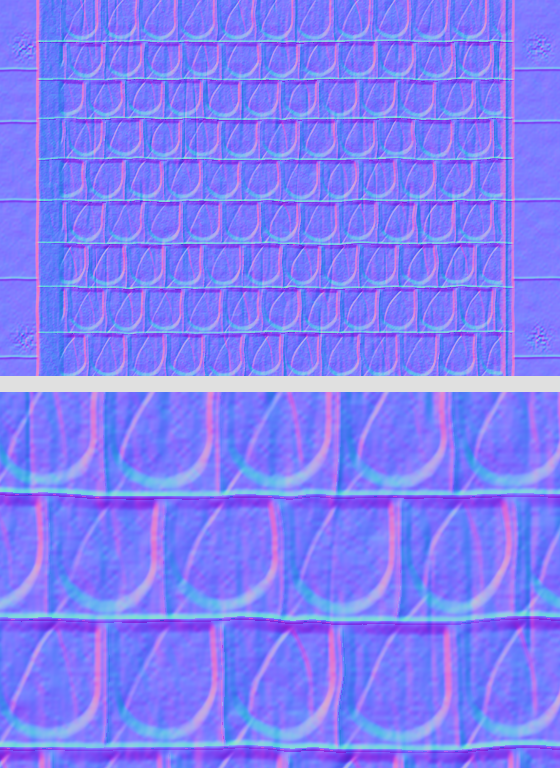
Top, the full canvas; bottom, a detail of the centre.
Reproduce this texture map procedurally as a WebGL 1 fragment shader.

```glsl
precision highp float;
// Tangent-space normal map of a roof with nine courses of rounded scales between two plain panelled borders.

uniform vec2 u_resolution;

#define UNITS 516.0        // design units per canvas height
#define PITCH 53.4         // distance between scales in a course
#define SCALE_RADIUS 22.5  // half width of a scale
#define SCALE_LIFT 2.8     // height of a scale above its course
#define ROOF_LEFT 51.5
#define ROOF_RIGHT 704.0
#define GRAIN 0.6          // strength of the fine surface wear
#define STREAKS 0.7        // strength of the vertical weathering
#define CRACKS 0.9         // strength of the thin wandering ridges
#define RELIEF 1.0         // overall slope strength
#define SAMPLE_STEP 0.8    // half distance used for slopes

float hash(vec2 p) {
  return fract(sin(dot(p, vec2(127.1, 311.7))) * 43758.5453);
}

float noise(vec2 p) {
  vec2 i = floor(p), f = fract(p);
  f = f * f * (3.0 - 2.0 * f);
  return mix(mix(hash(i), hash(i + vec2(1.0, 0.0)), f.x),
             mix(hash(i + vec2(0.0, 1.0)), hash(i + vec2(1.0, 1.0)), f.x), f.y);
}

float groove(float d, float width) {
  return -exp(-d * d / (width * width));
}

// Ridge with a sharp drop to the right and a slower decay to the left.
float ledge(float d) {
  return (1.0 - smoothstep(-1.8, 1.8, d)) * exp(min(d, 0.0) / 4.5);
}

// Lower edge of a course; courses grow taller down the roof.
float courseLine(float row) {
  return 58.0 + 51.3 * row + 0.82 * row * row;
}

float courseAt(float y) {
  float root = sqrt(51.3 * 51.3 + 3.28 * (y - 58.0));
  return max(ceil((root - 51.3) / 1.64), 0.0);
}

// One scale: x from its centre, rise above the course line.
float scaleHeight(float x, float rise, float top, vec2 id) {
  float rnd = hash(id), rnd2 = hash(id + 31.7);
  float below = max(29.5 - rise, 0.0);
  float d = length(vec2(x, below * 0.97)) - SCALE_RADIUS + 0.5 * rnd2;
  float round = smoothstep(4.0, 20.0, below);
  float right = smoothstep(-24.0, 24.0, x);
  float soft = mix(mix(2.0, 1.7, right), 3.3, round);
  float lift = SCALE_LIFT * mix(mix(0.4, 0.95, right), 1.0, round);
  float h = lift * smoothstep(-soft, soft, -d);

  // Slanted veins that meet near the top of the scale
  float s = clamp((rise - 16.0) / 42.0, 0.0, 1.0);
  float bend = mix(s, s * s, 0.5 + 0.4 * rnd);
  float veins = (1.0 + rnd) * ledge(x + 17.0 - 21.0 * bend - 5.0 * (rnd2 - 0.5));
  veins += 1.5 * rnd2 * ledge(x - 11.0 + 9.0 * bend - 6.0 * (rnd - 0.5));
  veins *= smoothstep(10.0, 20.0, rise);

  // Vein tips crossing the gap under the scales
  float tip = smoothstep(0.0, 3.0, rise) * (1.0 - smoothstep(8.0, 16.0, rise));
  veins += (0.5 + 0.9 * rnd2) * tip * ledge(x + 24.0 - 0.7 * rise - 4.0 * (rnd - 0.5));
  h += veins * smoothstep(0.0, 4.0, 0.5 * PITCH - abs(x));

  // Seam between neighbours
  h += (0.6 + 0.7 * rnd) * groove(0.5 * PITCH - abs(x), 1.5) * smoothstep(0.0, 4.0, rise);
  return h * smoothstep(0.0, 6.0, top);
}

float roofHeight(vec2 p) {
  float y = p.y + 3.0 * (noise(vec2(p.x * 0.022, p.y * 0.01)) - 0.5)
          + 1.2 * (noise(vec2(p.x * 0.09, 4.0)) - 0.5);
  float row = courseAt(y);
  float rise = courseLine(row) - y;
  float top = y - courseLine(row - 1.0) + (row < 0.5 ? 20.0 : 0.0);

  // Alternate courses are offset by about half a scale
  float offset = mix(93.0, 118.0, mod(row, 2.0)) + (row < 0.5 ? 19.0 : 0.0);
  offset += 4.0 * (hash(vec2(row, 7.0)) - 0.5);
  float x = p.x - offset + 3.0 * (noise(p * vec2(0.06, 0.05)) - 0.5);
  float column = floor(x / PITCH + 0.5);
  float tiled = smoothstep(80.0, 88.0, p.x) * (1.0 - smoothstep(686.0, 692.0, p.x));
  float h = tiled * scaleHeight(x - column * PITCH, rise, top, vec2(column, row));

  // Course tilt and the dark joint under it
  h += 1.3 * (1.0 - rise / 56.0) * smoothstep(0.0, 3.5, rise);
  h += (0.5 + 0.9 * noise(p * 0.04)) * groove(rise, 1.7);

  // Raised side strip and gutter
  h += 0.25 * clamp(p.x - 56.0, 0.0, 32.0);
  h += 2.0 * groove(p.x - 694.0, 2.2);

  // Weathering: soft streaks, thin upright ridges and grain
  float drift = 7.0 * noise(p * 0.025);
  h += STREAKS * (noise(vec2((p.x + drift) * 0.26, p.y * 0.03)) - 0.5);
  float ridge = noise(vec2(p.x * 0.065, p.y * 0.011) + 17.0) - 0.5;
  h -= CRACKS * groove(ridge, 0.09) * smoothstep(0.3, 0.7, noise(p * 0.03 + 5.0));
  return h + GRAIN * noise(p * vec2(0.22, 0.14)) + 0.3 * noise(p * 0.45);
}

float borderHeight(vec2 p) {
  float y = p.y + 1.5 * (noise(vec2(p.x * 0.05, 9.0)) - 0.5);
  float h = 0.02 * p.y;
  for (int i = 0; i < 5; i++) {
    float seam = i == 0 ? 95.0 : 59.5 + 107.6 * float(i);
    h += 1.4 * groove(y - seam, 1.9);
  }
  // Chipped patches near the top and bottom
  float side = p.x < 300.0 ? 36.0 : 740.0;
  vec2 chip = vec2(p.x - side, abs(p.y - 265.0) - 200.0) / 17.0;
  h += 2.2 * exp(-dot(chip, chip)) * noise(p * 0.32);
  return h + 1.0 * noise(p * 0.07) + 0.4 * GRAIN * noise(p * 0.25);
}

float height(vec2 p) {
  float x = p.x + 1.5 * (noise(vec2(3.0, p.y * 0.04)) - 0.5);
  float pastLeft = smoothstep(ROOF_LEFT - 2.5, ROOF_LEFT + 2.5, x);
  float pastRight = smoothstep(ROOF_RIGHT - 2.5, ROOF_RIGHT + 2.5, x);
  float border = borderHeight(p);
  float roof = roofHeight(p) + 0.02 * p.y;
  return mix(mix(border + 6.0, roof, pastLeft), border + 5.0, pastRight);
}

void main() {
  vec2 p = vec2(gl_FragCoord.x, u_resolution.y - gl_FragCoord.y) * UNITS / u_resolution.y;
  vec2 e = vec2(SAMPLE_STEP, 0.0);
  vec2 slope = vec2(height(p + e.xy) - height(p - e.xy),
                    height(p + e.yx) - height(p - e.yx)) / (2.0 * SAMPLE_STEP);
  vec3 normal = normalize(vec3(-slope * RELIEF, 1.0));
  gl_FragColor = vec4(normal * 0.5 + 0.5, 1.0);
}
```
